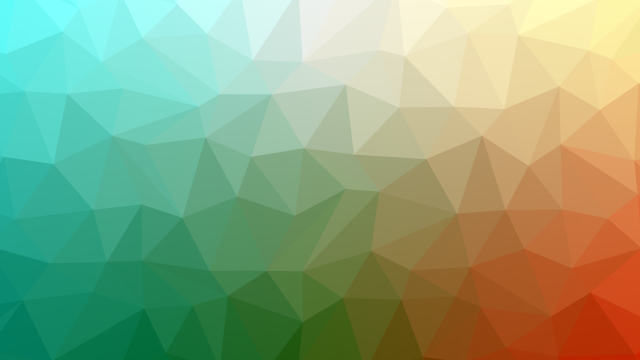
Write a WebGL 1 fragment shader that draws this background.

```glsl
precision highp float;

// Low-poly backdrop: a jittered, staggered lattice is split into triangles.
// Each facet takes its tone from a smooth colour field at its centroid:
// cyan, white and yellow above, sinking to green, olive and red below.

uniform vec2 u_resolution;

const float ROWS = 6.9;          // lattice cells per canvas height
const float JITTER = 0.31;       // largest vertex offset, in cells
const float STAGGER = 0.5;       // shift of every second lattice line
const float FLATNESS = 0.82;     // 0 = smooth field, 1 = flat facets
const float TONE_SPREAD = 0.045; // brightness range between facets

// Colour field, left to right, in five bands from top to bottom.
const vec3 TOP_CYAN = vec3(0.39, 1.00, 1.00);
const vec3 TOP_AQUA = vec3(0.67, 1.00, 0.99);
const vec3 TOP_WHITE = vec3(0.97, 0.97, 0.96);
const vec3 TOP_CREAM = vec3(0.99, 0.96, 0.78);
const vec3 TOP_YELLOW = vec3(1.00, 0.99, 0.66);

const vec3 HIGH_TURQUOISE = vec3(0.32, 0.88, 0.84);
const vec3 HIGH_MINT = vec3(0.49, 0.87, 0.81);
const vec3 HIGH_SILVER = vec3(0.80, 0.84, 0.78);
const vec3 HIGH_SAND = vec3(0.91, 0.84, 0.65);
const vec3 HIGH_GOLD = vec3(0.95, 0.81, 0.53);

const vec3 MID_TEAL = vec3(0.19, 0.73, 0.67);
const vec3 MID_JADE = vec3(0.36, 0.68, 0.56);
const vec3 MID_SAGE = vec3(0.52, 0.64, 0.47);
const vec3 MID_TAN = vec3(0.71, 0.58, 0.39);
const vec3 MID_APRICOT = vec3(0.87, 0.54, 0.32);

const vec3 LOW_SEA = vec3(0.07, 0.58, 0.48);
const vec3 LOW_EMERALD = vec3(0.16, 0.54, 0.37);
const vec3 LOW_MOSS = vec3(0.36, 0.48, 0.23);
const vec3 LOW_BROWN = vec3(0.63, 0.38, 0.17);
const vec3 LOW_ORANGE = vec3(0.83, 0.31, 0.12);

const vec3 BASE_PINE = vec3(0.00, 0.48, 0.37);
const vec3 BASE_GREEN = vec3(0.00, 0.41, 0.20);
const vec3 BASE_OLIVE = vec3(0.16, 0.34, 0.03);
const vec3 BASE_RUST = vec3(0.55, 0.22, 0.02);
const vec3 BASE_RED = vec3(0.79, 0.14, 0.00);

vec2 hash22(vec2 p) {
  vec3 q = fract(p.xyx * vec3(0.1031, 0.1030, 0.0973));
  q += dot(q, q.yzx + 33.33);
  return fract((q.xx + q.yz) * q.zy);
}

// Piecewise linear blend of five evenly spaced colours.
vec3 ramp(float t, vec3 a, vec3 b, vec3 c, vec3 d, vec3 e) {
  vec4 k = clamp(t * 4.0 - vec4(0.0, 1.0, 2.0, 3.0), 0.0, 1.0);
  return mix(mix(mix(mix(a, b, k.x), c, k.y), d, k.z), e, k.w);
}

vec3 colourField(vec2 uv) {
  uv = clamp(uv, 0.0, 1.0);
  float x = uv.x;
  vec3 top = ramp(x, TOP_CYAN, TOP_AQUA, TOP_WHITE, TOP_CREAM, TOP_YELLOW);
  vec3 high = ramp(x, HIGH_TURQUOISE, HIGH_MINT, HIGH_SILVER, HIGH_SAND, HIGH_GOLD);
  vec3 mid = ramp(x, MID_TEAL, MID_JADE, MID_SAGE, MID_TAN, MID_APRICOT);
  vec3 low = ramp(x, LOW_SEA, LOW_EMERALD, LOW_MOSS, LOW_BROWN, LOW_ORANGE);
  vec3 base = ramp(x, BASE_PINE, BASE_GREEN, BASE_OLIVE, BASE_RUST, BASE_RED);
  return ramp(1.0 - uv.y, top, high, mid, low, base);
}

vec2 latticeVertex(vec2 id) {
  vec2 offset = (hash22(id + 41.0) * 2.0 - 1.0) * JITTER;
  return id + vec2(STAGGER * mod(id.y, 2.0), 0.0) + offset;
}

float cross2(vec2 a, vec2 b) {
  return a.x * b.y - a.y * b.x;
}

float doubleArea(vec2 a, vec2 b, vec2 c) {
  return cross2(b - a, c - a);
}

// Signed distance to the line a-b, positive on its left.
float edgeDistance(vec2 p, vec2 a, vec2 b) {
  return cross2(b - a, p - a) / length(b - a);
}

// Facet colour in rgb, premultiplied by its pixel coverage in a.
vec4 facet(vec2 p, vec2 a, vec2 b, vec2 c, vec2 extent, float pixel) {
  float inside = min(edgeDistance(p, a, b),
                     min(edgeDistance(p, b, c), edgeDistance(p, c, a)));
  float coverage = clamp(inside / pixel + 0.5, 0.0, 1.0);
  vec2 centre = (a + b + c) / 3.0;
  float tone = (hash22(floor(centre * 64.0) + 97.0).x - 0.5) * TONE_SPREAD;
  vec3 colour = mix(colourField(p / extent), colourField(centre / extent), FLATNESS);
  return vec4(colour + tone, 1.0) * coverage;
}

void main() {
  float pixel = ROWS / u_resolution.y;
  vec2 p = gl_FragCoord.xy * pixel;
  vec2 extent = u_resolution * pixel;
  vec4 sum = vec4(0.0);

  // Visit nearby quads and split each along its better-shaped diagonal.
  for (int j = -1; j <= 1; j++) {
    for (int i = -1; i <= 1; i++) {
      vec2 id = floor(p) + vec2(float(i), float(j));
      vec2 a = latticeVertex(id);
      vec2 b = latticeVertex(id + vec2(1.0, 0.0));
      vec2 c = latticeVertex(id + vec2(1.0, 1.0));
      vec2 d = latticeVertex(id + vec2(0.0, 1.0));
      float splitAC = min(doubleArea(a, b, c), doubleArea(a, c, d));
      float splitBD = min(doubleArea(a, b, d), doubleArea(b, c, d));
      bool useAC = splitAC > splitBD;
      sum += facet(p, a, b, useAC ? c : d, extent, pixel);
      sum += facet(p, useAC ? a : b, c, d, extent, pixel);
    }
  }
  gl_FragColor = vec4(sum.rgb / max(sum.a, 0.001), 1.0);
}
```
